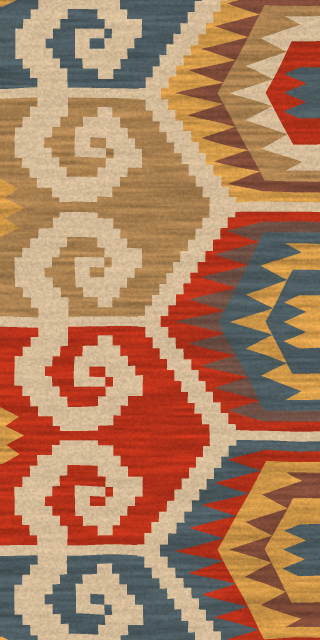
Write a Shadertoy shader that draws this pattern.

```glsl
// A flat-woven kilim: stepped cells with mirrored hooks on the left, nested
// serrated medallions half a repeat lower on the right, cream bands between.
// Rows are folded about their centres; cell quantising makes the woven steps.

#define WIDTH 384.0            // design units across the canvas
#define REPEAT 274.0           // height of one cell
#define ROW_CENTRE 249.0       // centre of the first full left cell, from the top
#define STEP vec2(9.0, 12.0)   // size of one woven step
#define CREAM vec3(.835, .735, .60)
#define RED vec3(.71, .19, .10)
#define TAN vec3(.66, .50, .31)
#define BLUE vec3(.30, .36, .38)
#define BROWN vec3(.49, .29, .22)
#define YELLOW vec3(.81, .59, .28)
#define STREAK .24             // strength of the dye streaks
#define GRAIN .14              // strength of the thread grain

const int HOOK_POINTS = 10;
const vec2 hookPath[HOOK_POINTS] = vec2[](
    vec2(62, 140), vec2(62, 116), vec2(30, 76), vec2(78, 19), vec2(112, 19),
    vec2(156, 61), vec2(122, 104), vec2(99, 84), vec2(99, 66), vec2(114, 66));

float hash(vec2 p) {
    p = fract(p * vec2(.1031, .1137));
    p += dot(p, p.yx + 33.33);
    return fract((p.x + p.y) * p.x * 7.31 + p.y * 3.7);
}

float noise(vec2 p) {
    vec2 i = floor(p), f = fract(p);
    f = f * f * (3.0 - 2.0 * f);
    return mix(mix(hash(i), hash(i + vec2(1, 0)), f.x),
               mix(hash(i + vec2(0, 1)), hash(i + vec2(1, 1)), f.x), f.y);
}

float segmentDistance(vec2 p, vec2 a, vec2 b) {
    vec2 pa = p - a, ba = b - a;
    return length(pa - ba * clamp(dot(pa, ba) / dot(ba, ba), 0.0, 1.0));
}

// Triangle wave: 0 at each tooth tip, 1 in the notch between
float tooth(float d, float pitch) {
    return 2.0 * abs(fract(d / pitch + .5) - .5);
}

vec3 pick(float k, vec3 a, vec3 b, vec3 c) {
    return k < .5 ? a : k < 1.5 ? b : c;
}

// Spiral hook, tapering towards its curled end
bool insideHook(vec2 p) {
    vec2 q = (floor(p / STEP) + .5) * STEP;
    float d = 1e3;
    for (int i = 0; i < HOOK_POINTS - 1; i++) {
        float halfWidth = mix(17.0, 11.0, float(i) / float(HOOK_POINTS - 2));
        d = min(d, segmentDistance(q, hookPath[i], hookPath[i + 1]) - halfWidth);
    }
    return d < 0.0 && p.y > 6.0;
}

vec3 leftCell(float x, float dy, float row) {
    vec3 col = pick(mod(row, 3.0), TAN, RED, BLUE);
    float starEdge = 29.0 - .25 * dy - 19.0 * tooth(dy, 23.0);
    if (dy < 34.0 && x < starEdge) col = YELLOW;
    if (dy > 131.0 || insideHook(vec2(x, dy))) col = CREAM;
    return col;
}

vec3 medallion(float x, float dy, float row) {
    float k = mod(row, 3.0);
    vec3 mauve = mix(BROWN, BLUE, .3);
    vec3 col = pick(k, YELLOW, RED, BLUE);
    // Outer teeth and the hexagon they stand on
    float base = 262.0 + .53 * dy;
    if (dy < 119.0 && x > mix(210.0 + .58 * dy, base, tooth(dy, 27.0)))
        col = pick(k, BROWN, mauve, RED);
    if (dy < 106.0 && x > base) col = pick(k, TAN, BLUE, YELLOW);
    // Inner teeth and hexagon
    base = 318.0 + .53 * dy;
    if (dy < 93.0 && x > mix(276.0 + .56 * dy, base, tooth(dy, 33.0)))
        col = pick(k, CREAM, YELLOW, BROWN);
    if (dy < 62.0 && x > base) col = pick(k, RED, BLUE, YELLOW);
    // Notched centre
    if (dy < 31.0 && x > 340.0 + 27.0 * tooth(dy, 23.0))
        col = pick(k, BLUE, YELLOW, BLUE);
    return col;
}

vec3 kilim(vec2 p) {
    vec2 q = p + 3.0 * (vec2(noise(p / 45.0), noise(p / 45.0 + 70.0)) - .5);
    float rows = (q.y - ROW_CENTRE) / REPEAT;
    float leftRow = floor(rows + .5), rightRow = floor(rows + 1.0);
    float leftDy = abs(rows - leftRow) * REPEAT;
    float rightDy = abs(rows + .5 - rightRow) * REPEAT;

    // Stepped zigzag band separating the two columns
    float stair = floor(leftDy / 13.0);
    vec3 col = CREAM;
    if (q.x < 251.0 - 8.5 * stair) col = leftCell(q.x, leftDy, leftRow);
    else if (q.x > 283.0 - 9.0 * stair && leftDy > 6.0)
        col = medallion(q.x, rightDy, rightRow);

    // Uneven dye along the weft, then thread grain
    float dyed = smoothstep(.02, .2, distance(col, CREAM));
    float streak = noise(p / vec2(75.0, 4.0)) + .6 * noise(p / vec2(28.0, 2.2) + 40.0) - .8;
    float grain = noise(p / vec2(2.2, 1.6) + 90.0) - .5;
    return col * (1.0 + STREAK * streak * mix(.25, 1.0, dyed) + GRAIN * grain);
}

void mainImage(out vec4 fragColor, in vec2 fragCoord) {
    vec3 sum = vec3(0);
    for (int i = 0; i < 9; i++) {
        vec2 f = fragCoord + (vec2(i % 3, i / 3) - 1.0) / 3.0;
        sum += kilim(vec2(f.x, iResolution.y - f.y) * WIDTH / iResolution.x);
    }
    fragColor = vec4(sum / 9.0, 1.0);
}
```
